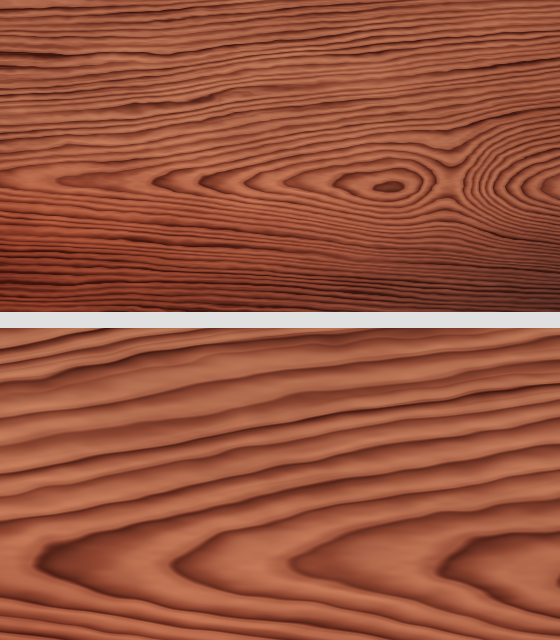
Top: the whole. Bottom: its middle third, enlarged.
This texture is drawn by a Shadertoy shader. Its source:

```glsl
// Reddish carved wood plank: flowing grain, nested arches and an oval eye.
#define DARK vec3(0.24, 0.085, 0.06)
#define MID vec3(0.56, 0.285, 0.20)
#define LIGHT vec3(0.81, 0.54, 0.40)
#define DUSK vec3(0.38, 0.21, 0.18)
#define RINGS_UP 38.0
#define RINGS_DOWN 45.0
#define EYE_GAP 4.5
#define GROOVE 0.62
#define RIDGE 0.15
#define FIBRE 0.12
#define EXPOSURE 0.70

float hash(vec2 p) {
    vec3 q = fract(p.xyx * vec3(0.1031, 0.1030, 0.0973));
    q += dot(q, q.yzx + 33.33);
    return fract((q.x + q.y) * q.z);
}

// Smooth value noise, from -1 to 1
float noise(vec2 p) {
    vec2 i = floor(p), f = fract(p);
    f = f * f * (3.0 - 2.0 * f);
    float low = mix(hash(i), hash(i + vec2(1, 0)), f.x);
    float high = mix(hash(i + vec2(0, 1)), hash(i + vec2(1, 1)), f.x);
    return 2.0 * mix(low, high, f.y) - 1.0;
}

float fbm(vec2 p) {
    float sum = 0.0, amp = 0.5;
    for (int i = 0; i < 4; i++) {
        sum += amp * noise(p);
        p = p * 2.03 + 17.3;
        amp *= 0.5;
    }
    return sum;
}

float bell(float x, float width) {
    return exp(-x * x / (width * width));
}

// Ring number: low along the heart line, growing towards both edges
float ringField(vec2 p) {
    float v = p.y - 0.425 + 0.02 * p.x;
    v += 0.014 * noise(p * vec2(2.3, 3.0) + 5.0);
    float x = p.x + 0.045 * fbm(p * vec2(3.0, 6.0) + 40.0);
    bool above = v > 0.0;
    float soft = above ? 0.06 : 0.04;
    float rings = (above ? RINGS_UP : RINGS_DOWN) * (sqrt(v * v + soft * soft) - soft);
    // Arches advance to the right, with a saddle beyond the eye
    rings -= (3.0 * x + 2.3 * x * x) * bell(v, above ? 0.6 : 0.28);
    rings += EYE_GAP * bell(x - 1.46, 0.13) * bell(v, 0.16);
    // Uneven ring widths and wavering edges
    rings += 0.55 * noise(vec2(rings * 0.6, p.x * 1.3));
    rings += 0.40 * fbm(p * vec2(5.0, 16.0) + 9.0);
    return rings + 0.07 * noise(p * vec2(28.0, 70.0));
}

// Groove that darkens slowly and ends in a crisp edge
float groove(float rings, float power, float pixel) {
    float f = fract(rings);
    float edge = clamp(pixel * 1.3, 0.13, 0.6);
    return pow(f, power) * (1.0 - smoothstep(1.0 - edge, 1.0, f)) * 1.35;
}

void mainImage(out vec4 fragColor, in vec2 fragCoord) {
    vec2 p = fragCoord / iResolution.y;
    vec2 uv = fragCoord / iResolution.xy;
    float rings = ringField(p);
    float pixel = fwidth(rings);
    float heart = bell(p.y - 0.42, 0.17);

    // Main grooves of varied depth, with lit ridges beside them
    float depth = 0.72 + 0.55 * noise(vec2(rings * 0.85 + 3.0, p.x * 1.8));
    depth = max(mix(depth, 0.85, 0.5 * heart), 0.15);
    float cut = groove(rings, mix(2.6, 3.2, heart), pixel) * depth;
    float f = fract(rings);
    float ridge = smoothstep(0.0, 0.2, f) * (1.0 - smoothstep(0.25, 0.75, f));

    // Finer grooves away from the heart
    float fine = groove(rings * 2.0 + 0.6 * noise(p * vec2(3.0, 20.0)), 2.0, pixel * 2.0);
    fine *= (1.0 - heart) * smoothstep(-0.3, 0.6, noise(vec2(rings * 0.7, p.x * 2.5) + 31.0));

    // Fibres run along the grain
    float fibre = 0.6 * noise(vec2(p.x * 14.0, rings * 5.0));
    fibre += 0.5 * noise(vec2(p.x * 45.0 + p.y * 20.0, p.y * 190.0));
    float mottle = fbm(p * vec2(5.0, 11.0) + 70.0);

    // Broad light: warm upper middle, dim lower edge and corners
    float tone = EXPOSURE + RIDGE * ridge - GROOVE * cut - 0.22 * fine;
    tone += FIBRE * 0.6 * fibre + 0.10 * mottle;
    float low = 1.0 - smoothstep(0.0, 0.42, uv.y);
    float side = abs(uv.x - 0.45) * 2.0;
    tone -= 0.30 * low + 0.14 * side * side * (1.0 - 0.5 * uv.y);
    tone -= 0.06 * smoothstep(0.85, 1.0, uv.y);
    tone = clamp(tone, 0.0, 1.0);

    vec3 color = tone < 0.5 ? mix(DARK, MID, tone * 2.0) : mix(MID, LIGHT, tone * 2.0 - 1.0);
    // Browner dusk at lower right, redder at lower left
    color = mix(color, DUSK * (0.45 + 1.3 * tone), 0.5 * low * smoothstep(0.2, 1.0, uv.x));
    color *= mix(vec3(1.0), vec3(1.04, 0.88, 0.82), (1.0 - uv.x) * (1.0 - smoothstep(0.2, 0.65, uv.y)));
    fragColor = vec4(color, 1.0);
}
```
